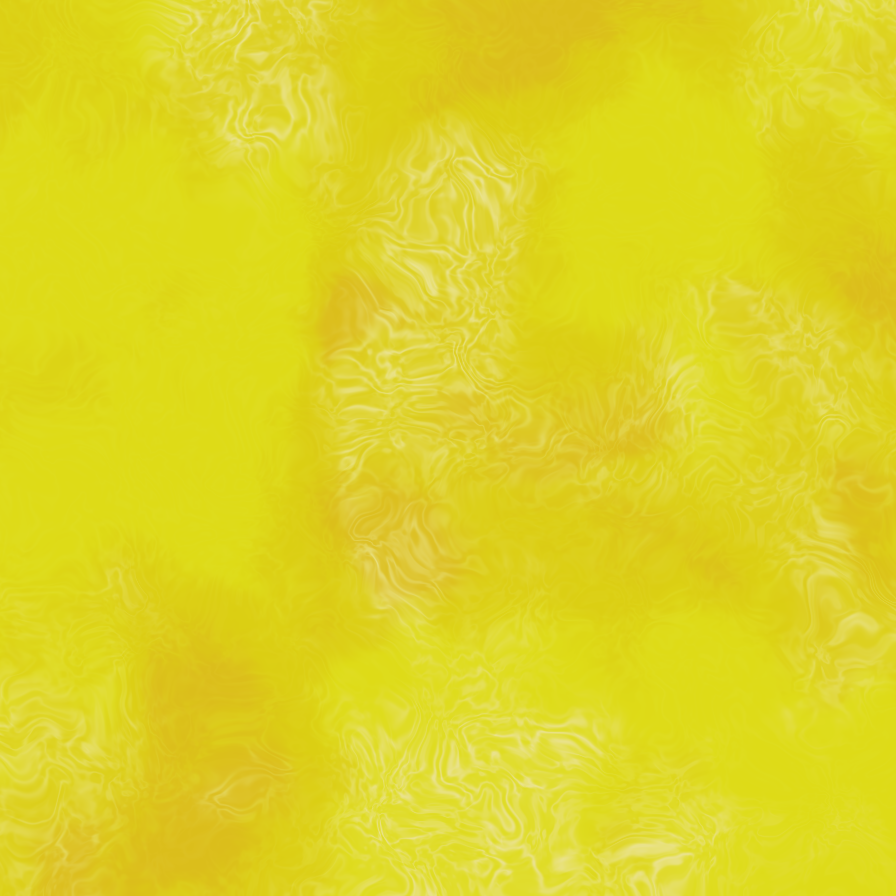
Write a Shadertoy shader that draws this texture.

```glsl
float hash(vec2 cell) {
    return fract(sin(dot(cell, vec2(127.1, 311.7))) * 43758.5453);
}

float noise(vec2 p) {
    vec2 cell = floor(p), f = fract(p);
    vec2 u = f * f * f * (f * (f * 6.0 - 15.0) + 10.0);
    float low = mix(hash(cell), hash(cell + vec2(1.0, 0.0)), u.x);
    float high = mix(hash(cell + vec2(0.0, 1.0)), hash(cell + vec2(1.0, 1.0)), u.x);
    return mix(low, high, u.y);
}

// Layered noise, each octave rotated to hide the grid
float fbm(vec2 p, int octaves) {
    const mat2 turn = mat2(1.6, 1.2, -1.2, 1.6);
    float sum = 0.0, weight = 0.5, total = 0.0;
    for (int i = 0; i < octaves; i++) {
        sum += weight * noise(p);
        total += weight;
        weight *= 0.5;
        p = turn * p + 17.3;
    }
    return sum / total;
}

vec2 warp(vec2 p, float scale, float amount) {
    vec2 offset = vec2(fbm(p * scale + 3.1, 3), fbm(p * scale + 41.7, 3));
    return p + amount * (offset - 0.5);
}

// Thin curling strands along the contours of a noise field
float strands(vec2 p, float scale, float density) {
    float wave = 0.5 + 0.5 * sin(density * fbm(p * scale, 4));
    return wave * wave;
}

// Amber hollows, golden body, lemon highlights
vec3 baseColor(float tone) {
    const vec3 amber = vec3(0.86, 0.745, 0.105);
    const vec3 gold = vec3(0.86, 0.81, 0.075);
    const vec3 lemon = vec3(0.87, 0.86, 0.09);
    vec3 color = mix(amber, gold, smoothstep(0.25, 0.42, tone));
    return mix(color, lemon, smoothstep(0.42, 0.60, tone));
}

void mainImage(out vec4 fragColor, in vec2 fragCoord) {
    const vec3 cream = vec3(0.915, 0.885, 0.54);
    vec2 p = fragCoord / iResolution.y;
    vec2 broad = warp(p, 4.0, 0.22);
    vec2 curled = warp(p, 9.0, 0.12);

    // Soft clouds of colour and of paleness
    float tone = fbm(broad * 3.6 + 8.4, 4);
    float cloud = fbm(broad * 4.3 + 23.9, 5);
    float pale = smoothstep(0.40, 0.74, cloud + 0.15 * (tone - 0.5));

    // Broken strands and fine fibres
    float breakup = smoothstep(0.30, 0.70, fbm(curled * 26.0 + 5.7, 3));
    float coarse = strands(curled + 2.3, 13.0, 50.0) * breakup;
    float fine = strands(curled + 6.1, 24.0, 36.0) * (1.0 - 0.6 * breakup);
    float fibre = 0.75 * coarse + 0.5 * fine;
    float grain = noise(curled * 150.0) - 0.5;

    float veil = pale * (0.17 + 0.85 * fibre + 0.16 * grain) + 0.07 * fibre;
    vec3 color = baseColor(tone + 0.05 * (fibre - 0.3) + 0.04 * grain);
    color = mix(color, cream, clamp(veil, 0.0, 1.0));
    fragColor = vec4(color, 1.0);
}
```
